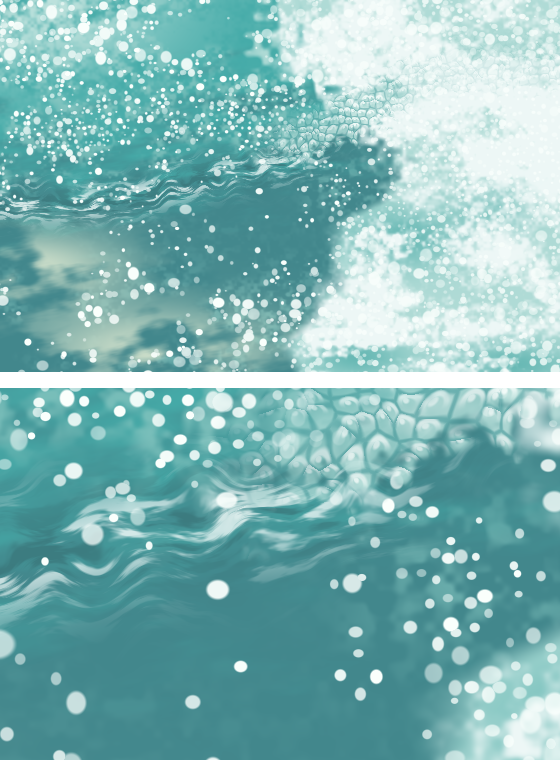
Top: the whole. Bottom: its middle third, enlarged.
Reproduce this texture procedurally as a WebGL 1 fragment shader.

```glsl
precision highp float;
// Sunlit turquoise water breaking into pale foam, seen with a shallow focus.
// Soft masks place water, foam and sand tints; jittered grids scatter round
// glints, and a cellular pattern makes the bubbles along the wave ridge.
uniform vec2 u_resolution;

const vec3 DEEP = vec3(0.26, 0.53, 0.55);
const vec3 TEAL = vec3(0.27, 0.67, 0.66);
const vec3 AQUA = vec3(0.50, 0.76, 0.74);
const vec3 PALE = vec3(0.75, 0.89, 0.87);
const vec3 WHITE = vec3(0.93, 0.97, 0.965);
const vec3 GLINT = vec3(0.98, 1.0, 0.99);
const vec3 SAND = vec3(0.80, 0.87, 0.79);
const float FINE_CELL = 0.018;
const float MID_CELL = 0.027;
const float LARGE_CELL = 0.043;
const float BUBBLE_SCALE = 46.0;

float hash(vec2 p) {
  return fract(sin(dot(p, vec2(127.1, 311.7))) * 43758.5453);
}
float noise(vec2 p) {
  vec2 i = floor(p), f = fract(p);
  f = f * f * (3.0 - 2.0 * f);
  return mix(mix(hash(i), hash(i + vec2(1.0, 0.0)), f.x),
             mix(hash(i + vec2(0.0, 1.0)), hash(i + 1.0), f.x), f.y);
}
float fbm(vec2 p) {
  float sum = 0.0, amp = 0.53;
  for (int i = 0; i < 4; i++) {
    sum += amp * noise(p);
    p = mat2(1.6, 1.2, -1.2, 1.6) * p + 7.3;
    amp *= 0.5;
  }
  return sum;
}
float blob(vec2 p, vec2 center, vec2 radius) {
  vec2 d = (p - center) / radius;
  return exp(-dot(d, d));
}
// Height of the wave ridge that crosses the water
float ridge(float x) {
  return 0.45 + 0.10 * smoothstep(0.2, 0.75, x) + 0.22 * smoothstep(0.7, 1.3, x);
}
// 0 in open water, 1 in the foam on the right
float foamMask(vec2 p) {
  float edge = 0.78 + 0.12 * smoothstep(0.0, 0.3, p.y)
    + 0.13 * smoothstep(0.38, 0.5, p.y) - 0.33 * smoothstep(0.55, 0.9, p.y);
  float high = smoothstep(0.4, 0.7, p.y);
  float ragged = 0.07 * (noise(p * 13.0) - 0.5) + 0.16 * high * (noise(p * 42.0) - 0.5);
  return smoothstep(-0.03, 0.03 + 0.06 * high, p.x - edge + ragged);
}
// Chance that a glint appears at p
float glintDensity(vec2 p) {
  float clump = smoothstep(0.34, 0.64, 0.6 * noise(p * vec2(8.0, 11.0) + 3.0) + 0.4 * noise(p * 23.0));
  float upper = smoothstep(-0.03, 0.06, p.y - ridge(p.x));
  float lower = 1.0 - smoothstep(0.12, 0.36, p.y);
  float d = clump * mix(0.10, 0.85, max(upper, 0.75 * lower));
  d += 0.6 * blob(p, vec2(0.94, 0.50), vec2(0.11, 0.06));
  d *= 1.0 - 0.9 * blob(p, vec2(0.56, 0.94), vec2(0.20, 0.08));
  return mix(d, 0.65, foamMask(p));
}
// Round highlights; blur is 0 for the sharp middle, 1 for the far ends
float glints(vec2 p, float cell, float blur) {
  float light = 0.0;
  for (int k = 0; k < 9; k++) {
    vec2 id = floor(p / cell) + vec2(mod(float(k), 3.0), floor(float(k) / 3.0)) - 1.0;
    vec2 center = (id + 0.1 + 0.8 * vec2(hash(id + cell), hash(id + 5.7))) * cell;
    float far = smoothstep(0.08, 0.34, abs(center.y - 0.56));
    float chance = glintDensity(center) * mix(1.0 - 0.55 * far, far, blur);
    float size = cell * mix(0.18, 0.42, hash(id + 9.2));
    float soft = max(0.25 * size, 1.2 / u_resolution.y);
    vec2 d = (p - center) * vec2(1.0, 0.8 + 0.5 * hash(id + 2.4));
    float disc = 1.0 - smoothstep(size - soft, size + 0.3 * soft, length(d));
    light = max(light, disc * mix(0.45, 1.1, hash(id + 4.1)) * step(hash(id + 13.6), chance));
  }
  return min(light, 1.0);
}
// Glassy cells: x is the dark rim, y the highlight
vec2 bubbles(vec2 p) {
  vec2 nearest = vec2(0.0);
  float first = 9.0, second = 9.0;
  for (int k = 0; k < 9; k++) {
    vec2 id = floor(p) + vec2(mod(float(k), 3.0), floor(float(k) / 3.0)) - 1.0;
    vec2 d = p - id - 0.1 - 0.8 * vec2(hash(id), hash(id + 8.3));
    second = min(second, max(first, length(d)));
    if (length(d) < first) { first = length(d); nearest = d; }
  }
  float arc = smoothstep(0.2, 0.32, first) * (1.0 - smoothstep(0.4, 0.55, first));
  float spot = 1.0 - smoothstep(0.08, 0.2, length(nearest - vec2(-0.1, 0.16)));
  return vec2(1.0 - smoothstep(0.04, 0.28, second - first), max(spot, arc * smoothstep(-0.2, 0.3, nearest.y)));
}

void main() {
  vec2 p = gl_FragCoord.xy / u_resolution.y;
  float above = p.y - ridge(p.x), foam = foamMask(p), cloud = fbm(p * vec2(6.0, 9.0));
  float grain = 0.6 * noise(p * 58.0) + 0.4 * noise(p * 115.0) - 0.5;
  // Open water with swell, froth, haze and sandy reflections
  float swell = fbm(vec2(p.x * 7.0 + p.y * 3.0, p.y * 30.0 - p.x * 6.0));
  vec3 color = mix(DEEP, TEAL, smoothstep(-0.1, 0.3, above + 0.5 * (swell - 0.5)));
  color = mix(color, AQUA, glintDensity(p) * smoothstep(-0.15, 0.3, grain));
  float haze = blob(p, vec2(0.08, 0.98), vec2(0.38, 0.20));
  color = mix(color, PALE, haze * smoothstep(0.1, 0.6, cloud + 0.4 * grain));
  float sand = blob(p, vec2(0.08, 0.28), vec2(0.26, 0.10)) + blob(p, vec2(0.42, 0.06), vec2(0.34, 0.11));
  color = mix(color, SAND, min(sand, 1.0) * smoothstep(0.32, 0.6, cloud + 0.35 * (swell - 0.5)));
  // Thin ripples in focus along the ridge
  float ripple = fbm(vec2(p.x * 24.0, above * 105.0 + 4.0 * noise(p * 22.0)));
  float band = exp(-above * above / 0.0022) * (1.0 - smoothstep(0.75, 1.0, p.x));
  color = mix(color, DEEP * 0.85, 0.7 * band * (1.0 - smoothstep(0.3, 0.48, ripple)));
  color = mix(color, WHITE, 0.85 * band * smoothstep(0.52, 0.72, ripple));
  // Mottled foam with shaded hollows and horizontal streaks near the bottom
  float streak = (noise(vec2(p.x * 9.0, p.y * 65.0)) - 0.5) * (1.0 - smoothstep(0.1, 0.3, p.y));
  float tone = cloud + 0.3 * streak + 0.5 * grain;
  vec3 spray = mix(mix(AQUA, PALE, 0.75), WHITE, smoothstep(0.26, 0.66, tone + 0.12 * (p.x - 1.0)));
  float hollow = blob(p, vec2(1.08, 0.36), vec2(0.16, 0.08)) + blob(p, vec2(0.96, 0.04), vec2(0.13, 0.06))
    + blob(p, vec2(1.38, 0.02), vec2(0.16, 0.06)) + 0.6 * blob(p, vec2(1.33, 0.43), vec2(0.10, 0.07));
  spray = mix(spray, mix(TEAL, AQUA, 0.6), min(hollow, 1.0) * (1.0 - smoothstep(0.4, 0.75, tone)));
  color = mix(color, spray, foam);
  // Bubble raft above the ridge, fading into the foam
  float raft = smoothstep(-0.02, 0.02, above + 0.1 * grain) * (1.0 - smoothstep(0.07, 0.15, above + 0.1 * grain));
  raft *= smoothstep(0.66, 0.82, p.x) * (1.0 - 0.75 * smoothstep(0.98, 1.15, p.x));
  vec2 cells = bubbles(p * BUBBLE_SCALE + 0.8 * noise(p * 30.0));
  vec3 glass = mix(mix(AQUA, PALE, cloud + grain), mix(DEEP, TEAL, 0.5), 0.6 * cells.x);
  color = mix(color, mix(glass, GLINT, 0.85 * cells.y), 0.85 * raft);
  // Scattered glints in three sizes
  float light = max(glints(p, FINE_CELL, 0.0), glints(p + 0.013, MID_CELL, 0.5));
  light = max(light, glints(p, LARGE_CELL, 1.0)) * (1.0 - 0.7 * raft);
  gl_FragColor = vec4(mix(color, GLINT, light * mix(1.0, 0.8, foam)), 1.0);
}
```
